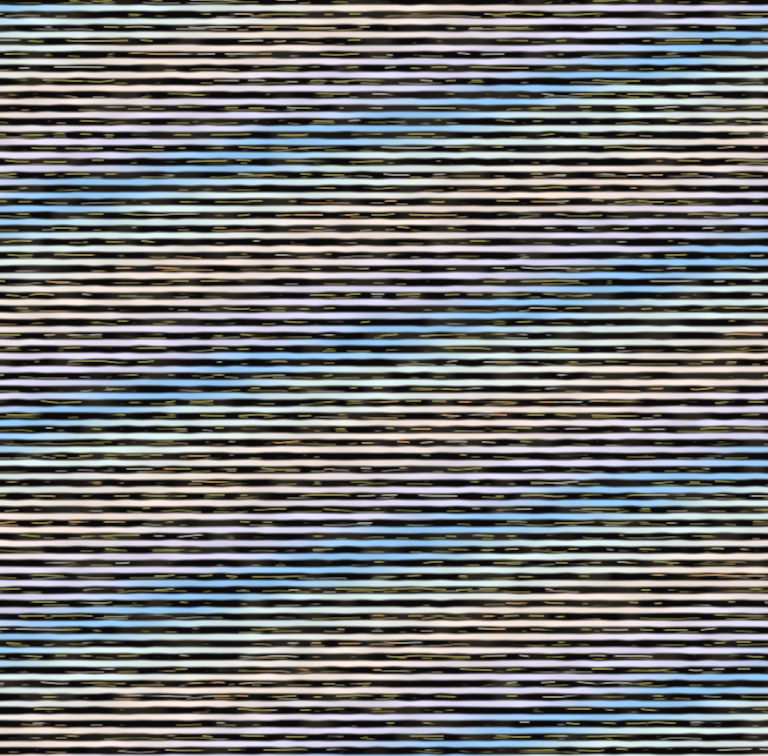
A WebGL 2 fragment shader for this pattern:

```glsl
#version 300 es
precision highp float;
// Fine pale horizontal stripes with diagonal iridescent bands and ragged specks in the dark gaps.

uniform vec2 u_resolution;
out vec4 outColor;

// Stripes, counted down the canvas height; widths in stripe periods
const float STRIPE_COUNT = 56.5;
const float FIRST_STRIPE = 0.6;
const float CORE_HALF_WIDTH = 0.10;
const float EDGE_HALF_WIDTH = 0.37;
const float EDGE_RAGGEDNESS = 0.07;

// Diagonal tint bands, in canvas heights
const float BAND_PERIOD = 0.283;
const float BAND_SLOPE = 0.235;
const float BAND_JITTER = 0.07;

// Specks in the gaps
const int STRAND_COUNT = 2;
const float SPECK_FREQUENCY = 62.0;
const float CLUMP_FREQUENCY = 11.0;
const float SPECK_HALF_HEIGHT = 0.075;
const float SPECK_THRESHOLD = 0.53;

const vec3 GAP_BLACK = vec3(0.045, 0.035, 0.035);
const vec3 GAP_BROWN = vec3(0.19, 0.17, 0.14);
const vec3 LAVENDER = vec3(0.88, 0.87, 0.97);
const vec3 SKY_BLUE = vec3(0.60, 0.80, 0.97);
const vec3 MINT_WHITE = vec3(0.87, 0.94, 0.94);
const vec3 WARM_WHITE = vec3(0.97, 0.91, 0.87);
const vec3 OLIVE = vec3(0.56, 0.54, 0.28);
const vec3 ORANGE = vec3(0.78, 0.56, 0.36);
const vec3 PALE_GREY = vec3(0.64, 0.63, 0.58);

float hash(vec2 p) {
    vec3 q = fract(p.xyx * 0.1031);
    q += dot(q, q.yzx + 33.33);
    return fract((q.x + q.y) * q.z);
}

// Smooth noise along x, independent for each row
float rowNoise(float x, float row) {
    float cell = floor(x);
    float t = smoothstep(0.0, 1.0, x - cell);
    return mix(hash(vec2(cell, row)), hash(vec2(cell + 1.0, row)), t);
}

// Pastel cycle down each band: blue, mint, warm, lavender
vec3 stripeTint(float phase) {
    vec3 tint = mix(MINT_WHITE, WARM_WHITE, smoothstep(0.20, 0.48, phase));
    tint = mix(tint, LAVENDER, smoothstep(0.50, 0.80, phase));
    float fromBlue = min(phase, 1.0 - phase);
    return mix(tint, SKY_BLUE, 1.0 - smoothstep(0.02, 0.17, fromBlue));
}

float bandPhase(float x, float depth, float row) {
    float jitter = (rowNoise(x * 5.0, row + 300.0) - 0.5) * BAND_JITTER;
    return fract((depth + BAND_SLOPE * x) / BAND_PERIOD + jitter);
}

// Short dashes wandering along the middle of a gap
vec3 addSpecks(vec3 color, float x, float offset, float row, float phase, float blur) {
    for (int i = 0; i < STRAND_COUNT; i++) {
        float strand = float(i);
        float seed = row * 7.0 + strand * 531.0 + 40.0;
        float clump = rowNoise(x * CLUMP_FREQUENCY, seed + 1.0);
        float dash = rowNoise(x * SPECK_FREQUENCY, seed + 2.0);
        float density = 0.6 * dash + 0.4 * clump;
        float present = smoothstep(SPECK_THRESHOLD, SPECK_THRESHOLD + 0.16, density);

        float wander = (rowNoise(x * 38.0, seed + 3.0) - 0.5) * 0.14;
        float center = mix(-0.06, 0.10, strand) + wander;
        float shape = 1.0 - smoothstep(SPECK_HALF_HEIGHT - 0.5 * blur,
                                       SPECK_HALF_HEIGHT + 0.5 * blur, abs(offset - center));

        float warmth = smoothstep(0.22, 0.38, phase) * (1.0 - smoothstep(0.50, 0.65, phase));
        float hue = rowNoise(x * 16.0, seed + 4.0);
        vec3 speck = mix(OLIVE, ORANGE, warmth * smoothstep(0.25, 0.60, hue));
        speck = mix(speck, PALE_GREY, smoothstep(0.60, 0.85, hue));
        float strength = mix(0.85, 0.55, strand);
        color = mix(color, speck, present * shape * strength);
    }
    return color;
}

void main() {
    vec2 p = gl_FragCoord.xy / u_resolution.y;
    float depth = 1.0 - p.y;
    float v = depth * STRIPE_COUNT - FIRST_STRIPE;
    float pixel = STRIPE_COUNT / u_resolution.y;

    // Dark gap with faint brown streaks and specks
    float gapRow = floor(v);
    float gapOffset = v - gapRow - 0.5;
    float gapPhase = bandPhase(p.x, depth, gapRow);
    float streak = rowNoise(p.x * 24.0, gapRow + 150.0);
    vec3 color = mix(GAP_BLACK, GAP_BROWN, 0.8 * smoothstep(0.45, 0.9, streak));
    color = addSpecks(color, p.x, gapOffset, gapRow, gapPhase, max(pixel, 0.06));

    // Pale stripe with soft, slightly ragged edges
    float row = floor(v + 0.5);
    float side = v - row;
    float sideSeed = row * 2.0 + step(0.0, side) + 700.0;
    float ragged = (rowNoise(p.x * 48.0, sideSeed) - 0.5) * EDGE_RAGGEDNESS;
    float edge = max(EDGE_HALF_WIDTH, CORE_HALF_WIDTH + pixel);
    float stripe = 1.0 - smoothstep(CORE_HALF_WIDTH, edge, abs(side) + ragged);

    float stripeDepth = (row + FIRST_STRIPE) / STRIPE_COUNT;
    vec3 tint = stripeTint(bandPhase(p.x, stripeDepth, row));
    tint *= 0.95 + 0.09 * rowNoise(p.x * 20.0, row + 900.0);
    outColor = vec4(mix(color, tint, stripe), 1.0);
}
```
